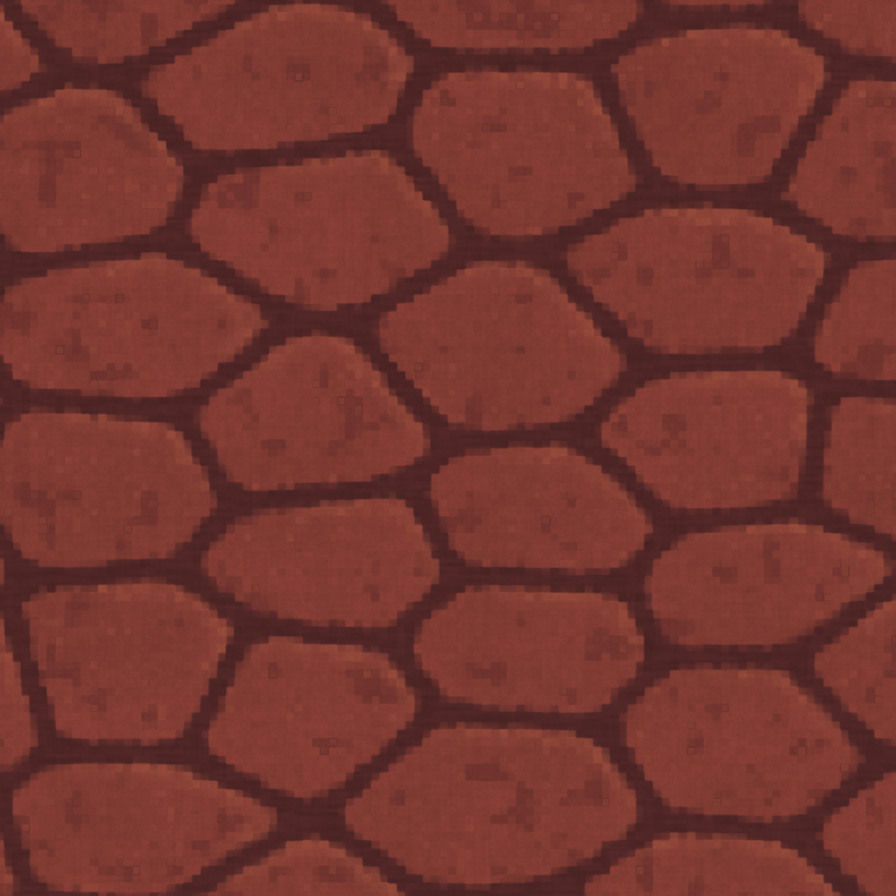
Write a WebGL 2 fragment shader that draws this texture.

```glsl
#version 300 es
precision highp float;

uniform vec2 u_resolution;
out vec4 fragColor;

float hash(vec2 p) {
    vec3 q = fract(vec3(p.xyx) * 0.1031);
    q += dot(q, q.yzx + 33.33);
    return fract((q.x + q.y) * q.z);
}

// Value noise; a small softness gives flat blocks centred on whole numbers.
float noise(vec2 p, float softness) {
    vec2 cell = floor(p);
    vec2 f = smoothstep(0.5 - softness, 0.5 + softness, fract(p));
    float low = mix(hash(cell), hash(cell + vec2(1, 0)), f.x);
    float high = mix(hash(cell + vec2(0, 1)), hash(cell + vec2(1, 1)), f.x);
    return mix(low, high, f.y);
}

// Staggered columns of jittered stone centres.
vec2 stoneCentre(vec2 cell) {
    vec2 jitter = vec2(hash(cell + 17.3), hash(cell + 71.9)) - 0.5;
    float stagger = 0.5 * mod(cell.x, 2.0);
    return (cell + 0.5 + jitter * vec2(0.42, 0.5) + vec2(0, stagger)) * vec2(0.232, 0.18);
}

// Returns the rounded distance to the joint and the offset from the stone centre.
vec3 stones(vec2 p) {
    const vec2 squash = vec2(0.65, 1.0);
    vec2 home = floor(p / vec2(0.232, 0.18));
    vec2 nearestCell = home;
    vec2 nearest = vec2(0);
    float best = 1e5;
    for (int y = -2; y <= 2; y++)
    for (int x = -2; x <= 2; x++) {
        vec2 cell = home + vec2(x, y);
        vec2 centre = stoneCentre(cell);
        float span = length((centre - p) * squash);
        if (span < best) {
            best = span;
            nearest = centre;
            nearestCell = cell;
        }
    }
    float sum = 0.0;
    for (int y = -2; y <= 2; y++)
    for (int x = -2; x <= 2; x++) {
        if (x == 0 && y == 0) continue;
        vec2 centre = stoneCentre(nearestCell + vec2(x, y));
        vec2 normal = normalize((centre - nearest) * squash);
        float edge = dot((0.5 * (centre + nearest) - p) * squash, normal);
        sum += exp(-110.0 * edge / length(normal * squash));
    }
    return vec3(-log(sum) / 110.0, p - nearest);
}

void main() {
    vec2 p = gl_FragCoord.xy / u_resolution.y;

    // Soft-edged square blocks
    vec2 grid = p * 105.0;
    vec2 snapped = (floor(grid) + smoothstep(0.28, 0.72, fract(grid))) / 105.0;
    float block = noise(grid, 0.2);
    float fleck = noise(grid + 213.0, 0.2);

    vec3 stone = stones(mix(snapped, p, 0.2));
    float d = stone.x + (block - 0.5) * 0.005;

    // Stone face with dark blotches
    float blotch = noise(snapped * 36.0 + 40.0, 0.5) * 0.8 + fleck * 0.2;
    vec3 face = vec3(0.505, 0.232, 0.2) * (0.97 + 0.06 * noise(p * 11.0, 0.5));
    face *= 0.975 + 0.05 * block;
    face = mix(face, vec3(0.42, 0.19, 0.175), 0.8 * smoothstep(0.64, 0.84, blotch));

    // Lit blocks along the upper and right rims, with a few strays
    float facing = dot(normalize(stone.yz * vec2(0.7, 1.0) + 1e-5), vec2(0.6, 0.8));
    float rim = 1.0 - smoothstep(0.014, 0.038, d);
    float glow = rim * smoothstep(0.1, 0.8, facing) * (0.15 + fleck);
    glow += 0.45 * smoothstep(0.86, 0.98, fleck) * smoothstep(0.3, 0.6, noise(p * 14.0 + 9.0, 0.5));
    face = mix(face, vec3(0.575, 0.285, 0.225), min(glow, 1.0));

    // Joints with fine horizontal streaks
    float streak = noise(p * vec2(32.0, 230.0), 0.4);
    vec3 joint = vec3(0.31, 0.147, 0.148) * (0.92 + 0.1 * streak + 0.06 * block);
    vec3 colour = mix(joint, face, smoothstep(0.006, 0.017, d));

    // Fine woven grain
    float grain = noise(p * 390.0, 0.5) - 0.5;
    float weave = noise(p * vec2(300.0, 24.0), 0.5) + noise(p * vec2(24.0, 300.0), 0.5) - 1.0;
    colour *= 1.0 + 0.05 * grain + 0.03 * weave;
    fragColor = vec4(colour, 1.0);
}
```
